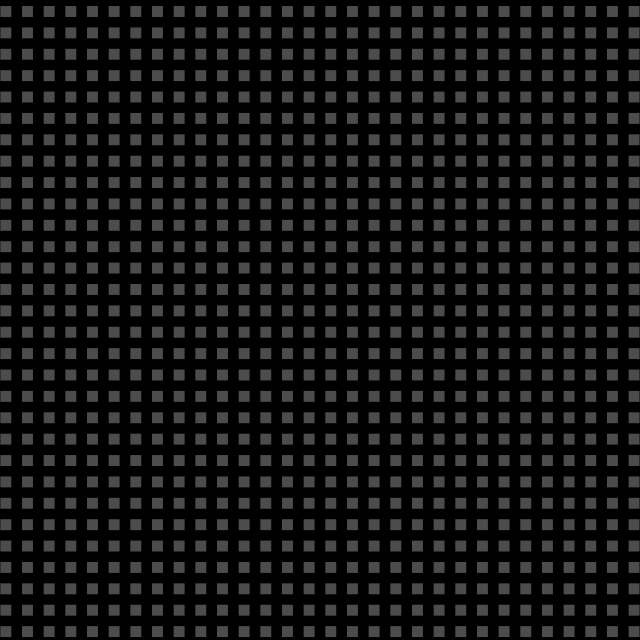
Give the GLSL for this pattern, as a WebGL 2 fragment shader.

```glsl
#version 300 es
precision highp float;
// A regular grid of small grey squares on black, thirty across and thirty down.
// Each point is folded into its nearest cell, then the square there is
// covered by a box-filtered edge on each axis.

uniform vec2 u_resolution;
out vec4 fragColor;

// Lengths are fractions of the canvas
const vec2 PITCH = vec2(0.03385, 0.03341);       // spacing of square centres
const vec2 FIRST_CENTRE = vec2(0.0091, 0.01315); // centre of the lower left square
const vec2 HALF_SIZE = vec2(0.00853);            // half the side of a square
const vec3 GROUND_COLOUR = vec3(0.0);
const vec3 SQUARE_COLOUR = vec3(0.30);

// Offset from the centre of the nearest repeat
vec2 foldToCell(vec2 point) {
    vec2 cell = (point - FIRST_CENTRE) / PITCH;
    return (fract(cell + 0.5) - 0.5) * PITCH;
}

// Share of one pixel covered by a centred box
float boxCoverage(vec2 offset, vec2 halfSize, vec2 pixel) {
    vec2 cover = clamp((halfSize - abs(offset)) / pixel + 0.5, 0.0, 1.0);
    return cover.x * cover.y;
}

void main() {
    vec2 uv = gl_FragCoord.xy / u_resolution;
    vec2 pixel = 1.0 / u_resolution;
    float square = boxCoverage(foldToCell(uv), HALF_SIZE, pixel);
    fragColor = vec4(mix(GROUND_COLOUR, SQUARE_COLOUR, square), 1.0);
}
```
